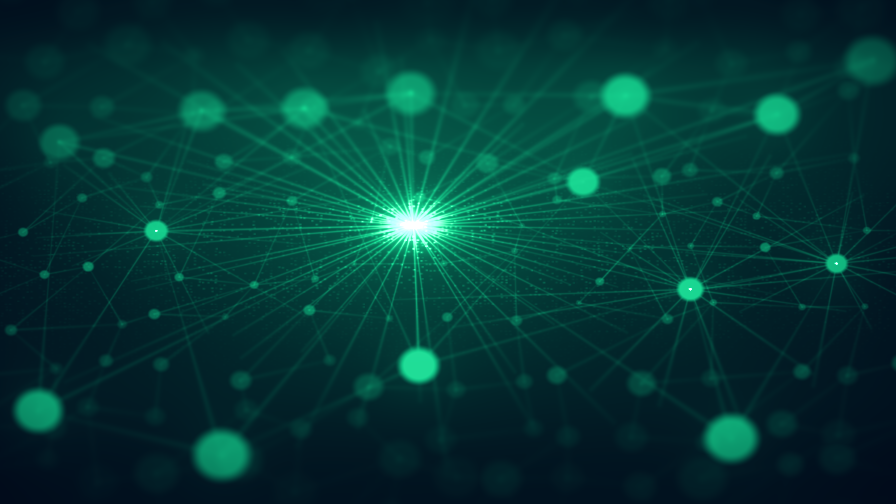
Write a Shadertoy shader that draws this background.

```glsl
const vec2 HUB = vec2(0.82, 0.553);
const vec2 HUB_SIZE = vec2(0.066, 0.043);
const float FOCUS_Y = 0.49;
const float FOCUS_BAND = 0.09;
const float LINE_WIDTH = 0.0019;
const float LINE_BLUR = 0.022;
const float LINK_REACH = 0.58;
const float DISC_SQUASH = 1.12;
const vec2 MESH_CELL = vec2(0.135, 0.105);
const vec2 DUST_DENSITY = vec2(120.0, 165.0);
const int HUB_RAYS = 46;
const int ANCHOR_COUNT = 15;

// Leading nodes: position and brightness
const vec3 ANCHORS[ANCHOR_COUNT] = vec3[ANCHOR_COUNT](
    vec3(0.831, 0.275, 1.0), vec3(0.440, 0.097, 0.80), vec3(0.076, 0.185, 0.88),
    vec3(1.451, 0.130, 0.86), vec3(1.370, 0.426, 1.0), vec3(1.660, 0.477, 1.0),
    vec3(1.542, 0.773, 0.86), vec3(1.241, 0.810, 0.82), vec3(0.815, 0.815, 0.55),
    vec3(0.604, 0.785, 0.48), vec3(0.400, 0.780, 0.40), vec3(0.118, 0.718, 0.38),
    vec3(0.310, 0.542, 0.95), vec3(1.157, 0.639, 0.92), vec3(1.731, 0.880, 0.40));

vec2 hash2(vec2 p) {
    vec3 q = fract(vec3(p.xyx) * vec3(0.1031, 0.1030, 0.0973));
    q += dot(q, q.yzx + 33.33);
    return fract((q.xx + q.yz) * q.zy);
}

float gradientCorner(vec2 cell, vec2 offset) {
    return dot(hash2(cell + offset + 50.0) * 2.0 - 1.0, -offset);
}

float gradientNoise(vec2 p) {
    vec2 i = floor(p), f = fract(p);
    vec2 u = f * f * (3.0 - 2.0 * f);
    vec4 g;
    for (int k = 0; k < 4; k++) {
        vec2 corner = vec2(k & 1, k >> 1);
        g[k] = dot(hash2(i + corner + 50.0) * 2.0 - 1.0, f - corner);
    }
    return mix(mix(g.x, g.y, u.x), mix(g.z, g.w, u.x), u.y);
}

float defocus(float y) {
    return max(abs(y - FOCUS_Y) - FOCUS_BAND, 0.0);
}

// Soft segment, fading from a to b
float stroke(vec2 p, vec2 a, vec2 b) {
    vec2 d = b - a;
    float t = clamp(dot(p - a, d) / dot(d, d), 0.0, 1.0);
    float w = max(LINE_WIDTH, 0.7 / iResolution.y) + LINE_BLUR * defocus(p.y);
    float e = length(p - a - d * t) / w;
    return exp(-e * e) * sqrt(LINE_WIDTH / w) * (1.0 - 0.7 * t);
}

float disc(vec2 p, vec2 center, float radius) {
    float soft = radius * 0.16 + 0.02 * defocus(center.y) + 0.7 / iResolution.y;
    float d = length((p - center) * vec2(1.0, DISC_SQUASH));
    return 1.0 - smoothstep(radius - soft, radius + soft, d);
}

// Fan of rays on the tilted plane
float burst(vec2 p, vec2 center, int count, float reach, float seed) {
    float sum = 0.0;
    for (int i = 0; i < count; i++) {
        vec2 h = hash2(vec2(float(i) + 1.0, seed));
        float a = 6.2832 * (float(i) + h.x * 0.8) / float(count);
        vec2 dir = vec2(cos(a), 0.52 * sin(a));
        sum += stroke(p, center, center + dir * reach * (0.45 + 0.75 * h.y));
    }
    return sum;
}

vec2 meshPoint(vec2 cell) {
    return (cell + 0.12 + 0.76 * hash2(cell + 17.0)) * MESH_CELL;
}

// Scattered nodes (x) and their links (y)
vec2 mesh(vec2 p) {
    vec2 home = floor(p / MESH_CELL), sum = vec2(0.0);
    for (int j = -1; j <= 1; j++)
    for (int i = -1; i <= 1; i++) {
        vec2 cell = home + vec2(i, j), h = hash2(cell + 83.0);
        vec2 c = meshPoint(cell);
        float radius = 0.005 + 0.006 * h.x + (0.04 + 0.07 * h.y) * defocus(c.y);
        float strength = mix(0.25, 0.8, h.x) * exp(-5.5 * defocus(c.y));
        sum.x = max(sum.x, disc(p, c, radius) * strength);
        sum.y += stroke(p, c, meshPoint(cell + vec2(1.0, 0.0))) * step(0.3, h.y);
        sum.y += stroke(p, c, meshPoint(cell + vec2(h.x > 0.5 ? 1.0 : 0.0, 1.0)));
    }
    return sum;
}

float dust(vec2 p) {
    vec2 q = p * DUST_DENSITY, cell = floor(q);
    vec2 h = hash2(cell + 7.0), d = fract(q) - 0.3 - 0.4 * h;
    return exp(-9.0 * dot(d, d)) * smoothstep(0.5, 1.0, hash2(cell + 211.0).x);
}

// Dark teal through emerald to pale mint
vec3 tone(float light) {
    float hot = smoothstep(0.8, 1.25, light);
    return min(vec3(0.005 + 0.12 * light * light + 0.5 * hot,
                    light, 0.08 + 0.58 * light + 0.17 * hot), 1.0);
}

void mainImage(out vec4 fragColor, in vec2 fragCoord) {
    vec2 p = fragCoord / iResolution.y;
    vec2 fromHub = p - HUB;
    float aspect = iResolution.x / iResolution.y;
    float side = abs(p.x / aspect - 0.5) * 2.0;

    // Haze
    vec2 wide = fromHub / vec2(0.55, 0.3), upper = vec2(side * 0.65, (p.y - 0.77) / 0.21);
    float light = 0.095 + 0.11 * exp(-dot(upper, upper)) + 0.15 * exp(-dot(wide, wide));
    light += 0.035 * gradientNoise(p * 4.0) * smoothstep(0.0, 0.8, p.y);

    // Rays and links
    float hubDistance = length(fromHub * vec2(1.0, 1.6));
    light += burst(p, HUB, HUB_RAYS, 0.85, 3.0) * (0.1 + 0.34 * exp(-3.2 * hubDistance));
    light += 0.19 * burst(p, ANCHORS[4].xy, 13, 0.5, 11.0);
    light += 0.19 * burst(p, ANCHORS[5].xy, 13, 0.45, 23.0);
    light += 0.15 * burst(p, ANCHORS[12].xy, 12, 0.42, 37.0);
    for (int i = 0; i < ANCHOR_COUNT; i++) {
        vec2 a = ANCHORS[i].xy;
        light += 0.14 * stroke(p, a, HUB);
        for (int j = i + 1; j < ANCHOR_COUNT; j++) {
            vec2 b = ANCHORS[j].xy;
            if (distance(a, b) < LINK_REACH) light += 0.13 * stroke(p, a, b);
        }
    }
    vec2 web = mesh(p);
    light += 0.13 * web.y * exp(-4.0 * defocus(p.y));
    light = mix(light, max(light, 0.68), web.x);

    // Dust on the plane in focus
    float band = exp(-pow((p.y - 0.5) / 0.13, 2.0));
    float grain = dust(p) * (0.6 + gradientNoise(p * 13.0));
    light += grain * band * (0.12 + 0.5 * exp(-4.5 * hubDistance));

    // Leading nodes with halos
    for (int i = 0; i < ANCHOR_COUNT; i++) {
        vec3 node = ANCHORS[i];
        float radius = 0.019 + 0.085 * abs(node.y - 0.5);
        light += 0.1 * node.z * exp(-distance(p, node.xy) / 0.055);
        light = mix(light, max(light, 0.86), node.z * disc(p, node.xy, radius));
    }

    // Hub
    vec2 core = fromHub / HUB_SIZE;
    light += (0.65 + 0.35 * dust(p)) * exp(-dot(core, core)) + 0.26 * exp(-0.55 * length(core));

    // Edge falloff
    light *= 1.0 - 0.28 * pow(side, 4.0) - 0.3 * smoothstep(0.25, 0.0, p.y) * (1.0 - web.x);
    light *= 1.0 - 0.3 * smoothstep(0.85, 1.0, p.y);
    fragColor = vec4(tone(light), 1.0);
}
```
